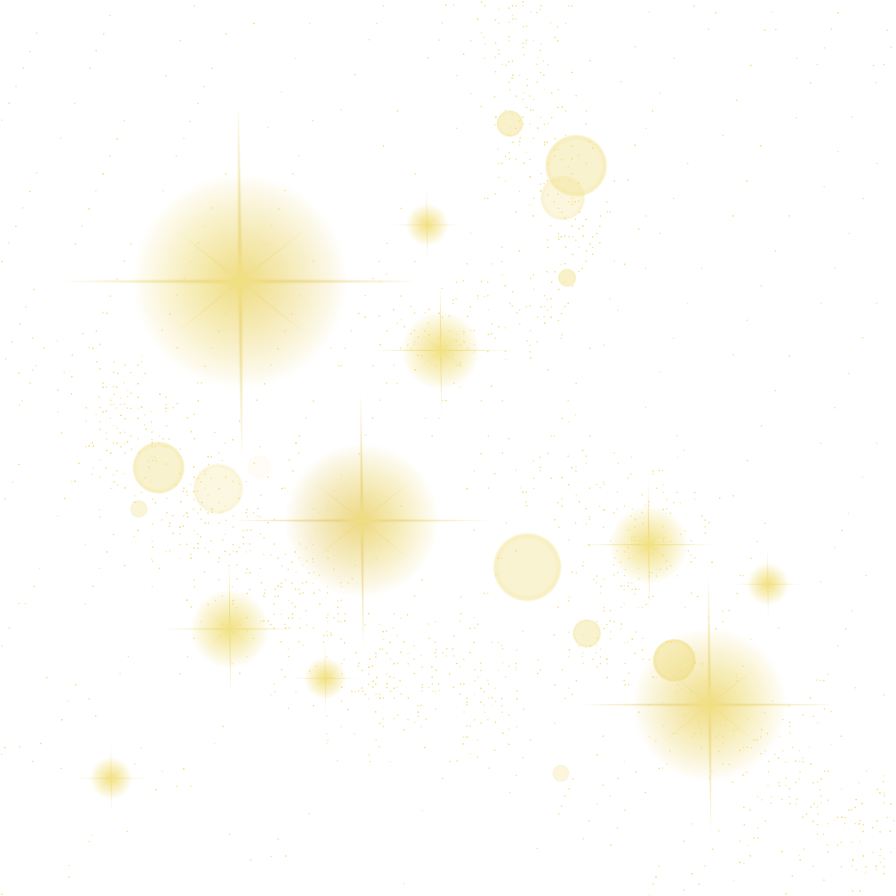
Reproduce this background procedurally as a Shadertoy shader.

```glsl
const vec3 PAPER = vec3(1.0);
const vec3 YELLOW = vec3(0.945, 0.88, 0.50);
const vec3 GOLD = vec3(0.91, 0.81, 0.47);
const vec3 DISC_TINT = vec3(0.95, 0.89, 0.58);
const float GLOW_STRENGTH = 0.95;
const float RAY_REACH = 1.63;      // ray length over glow radius
const float RAY_WIDTH = 0.02;      // ray half width over glow radius
const float RAY_TILT = 0.01;
const float DIAGONAL_REACH = 0.8;
const float DUST_CELLS = 256.0;
const float DUST_DENSITY = 0.13;
const float DUST_SPREAD = 0.055;
const float DUST_RADIUS = 0.24;

// Star: centre, glow radius, golden lean (sign gives the side)
const int STAR_COUNT = 10;
const vec4 STARS[STAR_COUNT] = vec4[](
    vec4(0.268, 0.686, 0.120, 0.5), vec4(0.404, 0.419, 0.086, -0.9),
    vec4(0.792, 0.2135, 0.086, -0.4), vec4(0.492, 0.609, 0.044, 0.0),
    vec4(0.2565, 0.298, 0.044, 0.0), vec4(0.724, 0.392, 0.044, 0.0),
    vec4(0.4766, 0.749, 0.0235, 0.0), vec4(0.857, 0.348, 0.0235, 0.0),
    vec4(0.363, 0.243, 0.0235, 0.0), vec4(0.124, 0.1315, 0.0235, 0.0));

// Disc: centre, radius, opacity
const int DISC_COUNT = 12;
const vec4 DISCS[DISC_COUNT] = vec4[](
    vec4(0.569, 0.862, 0.0145, 0.5), vec4(0.643, 0.815, 0.034, 0.46),
    vec4(0.628, 0.779, 0.0245, 0.32), vec4(0.633, 0.690, 0.0098, 0.5),
    vec4(0.177, 0.478, 0.0285, 0.46), vec4(0.2435, 0.4545, 0.0275, 0.28),
    vec4(0.289, 0.479, 0.013, 0.09), vec4(0.155, 0.432, 0.0095, 0.36),
    vec4(0.5885, 0.367, 0.0375, 0.43), vec4(0.655, 0.293, 0.0155, 0.46),
    vec4(0.7526, 0.263, 0.0235, 0.6), vec4(0.626, 0.137, 0.0092, 0.33));

// Dust trail segments: start, end
const int TRAIL_COUNT = 10;
const vec4 TRAILS[TRAIL_COUNT] = vec4[](
    vec4(0.575, 1.0, 0.595, 0.86), vec4(0.595, 0.86, 0.645, 0.73),
    vec4(0.61, 0.66, 0.47, 0.63), vec4(0.13, 0.56, 0.22, 0.42),
    vec4(0.22, 0.42, 0.33, 0.33), vec4(0.33, 0.33, 0.43, 0.23),
    vec4(0.43, 0.23, 0.53, 0.24), vec4(0.62, 0.46, 0.74, 0.42),
    vec4(0.74, 0.42, 0.68, 0.28), vec4(0.80, 0.20, 0.98, 0.06));

float hash(vec2 p) {
    return fract(sin(dot(p, vec2(127.1, 311.7))) * 43758.5453);
}

float segmentDistance(vec2 p, vec2 a, vec2 b) {
    vec2 ab = b - a;
    return length(p - a - ab * clamp(dot(p - a, ab) / dot(ab, ab), 0.0, 1.0));
}

// Tapered streak through the origin; keeps its weight when thinner than a pixel
float streak(float along, float across, float reach, float halfWidth, float px) {
    float fade = max(1.0 - abs(along) / reach, 0.0);
    float w = halfWidth * (0.35 + 0.65 * fade);
    float soft = max(w, 0.6 * px);
    float profile = exp(-across * across / (soft * soft));
    return pow(fade, 0.7) * profile * min(1.0, w / soft + 0.15);
}

vec3 addStar(vec3 col, vec2 p, vec4 star, float px) {
    float radius = star.z;
    vec2 d = p - star.xy;
    float tint = clamp(0.6 * abs(star.w) + 0.5 * star.w * d.x / radius, 0.0, 1.0);

    // Round glow
    float glow = pow(max(1.0 - length(d) / radius, 0.0), 0.9);
    col = mix(col, mix(YELLOW, GOLD, tint), GLOW_STRENGTH * glow);

    // Long cross, then short diagonals
    float reach = radius * RAY_REACH;
    float width = radius * RAY_WIDTH;
    float cross = max(streak(d.x, d.y, reach, width, px),
                      streak(d.y, d.x + RAY_TILT * d.y, reach, width, px));
    vec2 q = abs(d), axis = normalize(vec2(1.0, 0.8));
    float diagonal = streak(dot(q, axis), q.x * axis.y - q.y * axis.x,
                            radius * DIAGONAL_REACH, width * 0.6, px);
    vec3 rayColor = mix(YELLOW, GOLD, min(tint + 0.35, 1.0) * smoothstep(0.0, 0.4, length(d) / radius));
    return mix(col, rayColor, max(0.9 * cross, 0.5 * diagonal));
}

vec3 addDisc(vec3 col, vec2 p, vec4 disc, float px) {
    float r = length(p - disc.xy);
    float soft = max(0.05 * disc.z, px);
    float body = 1.0 - smoothstep(disc.z - soft, disc.z + soft, r);
    float rim = smoothstep(0.78, 0.94, r / disc.z);
    return mix(col, DISC_TINT, body * disc.w * (1.0 + 0.3 * rim));
}

// Fine specks gathered along the trails
float dust(vec2 p, float px) {
    vec2 cell = floor(p * DUST_CELLS);
    vec2 middle = (cell + 0.5) / DUST_CELLS;
    float nearest = 1.0;
    for (int i = 0; i < TRAIL_COUNT; i++)
        nearest = min(nearest, segmentDistance(middle, TRAILS[i].xy, TRAILS[i].zw));
    float density = DUST_DENSITY * exp(-pow(nearest / DUST_SPREAD, 1.6));
    vec2 jitter = 0.3 + 0.4 * vec2(hash(cell + 17.0), hash(cell + 43.0));
    float r = length(fract(p * DUST_CELLS) - jitter);
    float edge = 0.5 * px * DUST_CELLS;
    float speck = 1.0 - smoothstep(DUST_RADIUS - edge, DUST_RADIUS + edge, r);
    return step(hash(cell), density) * speck * (0.4 + 0.6 * hash(cell + 71.0));
}

void mainImage(out vec4 fragColor, in vec2 fragCoord) {
    vec2 p = fragCoord / iResolution.xy;
    float px = 1.0 / iResolution.y;
    vec3 col = PAPER;
    for (int i = 0; i < DISC_COUNT; i++) col = addDisc(col, p, DISCS[i], px);
    for (int i = 0; i < STAR_COUNT; i++) col = addStar(col, p, STARS[i], px);
    col = mix(col, YELLOW, dust(p, px));
    fragColor = vec4(col, 1.0);
}
```
